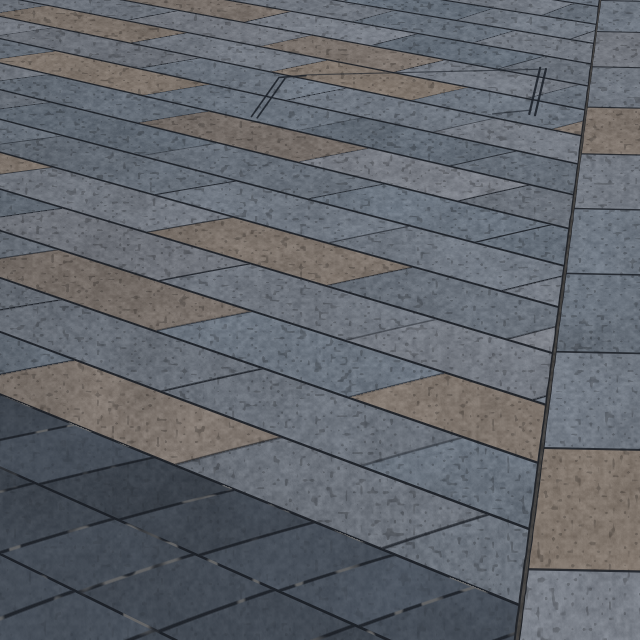
Give the GLSL for this texture, as a Shadertoy shader.

```glsl
// Stone paving seen in perspective: slanted rows of long slabs, a darker field of
// short slabs in the near corner, a seam and a strip of square slabs at the right.
// Rows come from a vanishing point; slabs are cut per row and coloured by hash.

float hash(vec2 p) {
    return fract(sin(dot(p, vec2(127.1, 311.7))) * 43758.5453);
}

float noise(vec2 p) {
    vec2 i = floor(p), f = fract(p);
    f = f * f * (3.0 - 2.0 * f);
    return mix(mix(hash(i), hash(i + vec2(1, 0)), f.x),
               mix(hash(i + vec2(0, 1)), hash(i + vec2(1, 1)), f.x), f.y);
}

float fbm(vec2 p) {
    float sum = 0.0, amp = 0.5;
    for (int i = 0; i < 4; i++) {
        sum += amp * noise(p);
        p = p * 2.03 + 17.0;
        amp *= 0.5;
    }
    return sum;
}

float segment(vec2 p, vec2 a, vec2 b) {
    vec2 pa = p - a, ba = b - a;
    return length(pa - ba * clamp(dot(pa, ba) / dot(ba, ba), 0.0, 1.0));
}

// Smooth coverage of a line of the given half width
float stroke(float d, float halfWidth) {
    float px = 1.0 / iResolution.y;
    return clamp((halfWidth - d) / px + 0.5, 0.0, 1.0);
}

// Distance to the nearest whole number
float toWhole(float v) {
    return abs(fract(v + 0.5) - 0.5);
}

vec3 stoneColor(vec2 id, bool warm) {
    vec3 grey = mix(vec3(0.385, 0.425, 0.47), vec3(0.455, 0.47, 0.5), hash(id + 3.7));
    vec3 tan_ = mix(vec3(0.465, 0.435, 0.415), vec3(0.5, 0.46, 0.425), hash(id + 8.1));
    return (warm ? tan_ : grey) * (0.97 + 0.09 * hash(id + 1.3));
}

void mainImage(out vec4 fragColor, in vec2 fragCoord) {
    vec2 p = fragCoord / iResolution.xy;
    p.y = 1.0 - p.y;                          // depth grows upward, so measure from the top
    float thin = 0.0007 + 0.0012 * p.y;       // joints widen towards the viewer

    // Rows: follow the line from the vanishing point to the left edge
    float edgeY = (p.y + 0.579) * 2.945 / (p.x + 2.945) - 0.579;
    float depth = 17.19 / (edgeY + 0.729) - 12.78;
    float row = floor(depth), across = depth - row;
    float rowGap = 0.94 * pow(edgeY + 0.729, 2.0) / 17.19 * (p.x + 2.945) / 2.945;
    bool dark = row < 0.0;

    // Slabs: oblique cuts along each row
    float slabLength = dark ? 0.125 : max(0.323 - 0.0104 * row, 0.1);
    float slant = dark ? 0.182 : max(0.169 - 0.0078 * row, 0.05);
    float start = 0.026 + (dark ? 0.0625 * mod(row + 1.0, 2.0) : 0.022 * (hash(vec2(row, 5.0)) - 0.5));
    float along = (p.x - slant * (across - 0.5) - start) / slabLength;
    float column = floor(along);
    vec2 id = vec2(row, column);

    // Scattered warm slabs
    bool warm = (column < 1.5 && mod(row + 4.0 * column, 8.0) < 0.5)
             || (mod(column, 2.0) < 0.5 && abs(mod(row, 8.0) - 2.0) < 0.5)
             || (column > 0.5 && abs(row - 4.0 * column - 3.0) < 0.5);
    vec3 color = stoneColor(id, warm);
    if (dark) color = vec3(0.265, 0.295, 0.335) * (0.9 + 0.22 * hash(id));

    float rowJoint = stroke(toWhole(depth) * rowGap, thin * 1.15);
    float cutJoint = stroke(toWhole(along) * slabLength * 0.5, thin * 0.9);
    cutJoint *= dark ? 0.85 : 0.3 + 0.6 * hash(id + floor(along + 0.5));
    float joint = max(rowJoint * 0.92, cutJoint);

    // Strip of square slabs right of the seam
    float seam = p.x - 0.9375 + 0.13 * p.y;
    if (seam > 0.0) {
        float step_ = 12.71 / (p.y - 0.02 * seam + 0.76) - 7.706;
        float index = floor(step_);
        float stepGap = pow(p.y + 0.76, 2.0) / 12.71;
        id = vec2(index, 40.0);
        color = stoneColor(id, mod(index, 5.0) < 0.5);
        joint = 0.85 * stroke(toWhole(step_) * stepGap, thin);
        dark = false;
    }

    // Wear: broad stains, grain and small pits, flattened by the view
    vec2 ground = p * vec2(1.0, 1.7 - 0.5 * p.y);
    float stain = fbm(ground * 13.0 + id * 7.3);
    float grain = fbm(ground * 150.0);
    float pits = smoothstep(0.72, 0.9, noise(ground * 170.0 + 31.0));
    color *= 0.9 + 0.2 * stain;
    color += (grain - 0.47) * (dark ? 0.08 : 0.15);
    color *= 1.0 - pits * (dark ? 0.08 : 0.2);
    color *= 0.96 + 0.06 * smoothstep(0.0, 0.6, p.x);

    // Joints, with pale sand left in some of the dark ones
    float sand = dark ? smoothstep(0.6, 0.8, noise(ground * 45.0)) : 0.0;
    color = mix(color, mix(vec3(0.1, 0.115, 0.14), vec3(0.4, 0.4, 0.4), sand), joint);

    // Sunken cover: doubled side edges, thin top and bottom edges
    float frame = 0.0;
    for (int i = 0; i < 2; i++) {
        vec2 inset = vec2(0.009, 0.002) * float(i);
        frame = max(frame, stroke(segment(p, vec2(0.393, 0.182) + inset, vec2(0.436, 0.121) + inset), 0.0013));
        frame = max(frame, stroke(segment(p, vec2(0.853, 0.108) - inset, vec2(0.836, 0.18) - inset), 0.0017));
    }
    frame = max(frame, stroke(segment(p, vec2(0.436, 0.121), vec2(0.478, 0.118)), 0.0013));
    frame = max(frame, 0.7 * stroke(segment(p, vec2(0.478, 0.117), vec2(0.853, 0.108)), 0.0009));
    frame = max(frame, 0.7 * stroke(segment(p, vec2(0.77, 0.178), vec2(0.83, 0.172)), 0.001));
    color = mix(color, vec3(0.11, 0.13, 0.16), frame * 0.9);

    // Seam: dark ragged edges around a worn filling
    float seamWidth = 0.0018 + 0.0032 * p.y + 0.0012 * (noise(p * 90.0) - 0.5);
    vec3 filling = vec3(0.27, 0.265, 0.26) * (0.75 + 0.5 * grain);
    color = mix(color, vec3(0.13, 0.14, 0.16), stroke(abs(seam), seamWidth));
    color = mix(color, filling, stroke(abs(seam - 0.0006), seamWidth * 0.5));

    fragColor = vec4(clamp(color, 0.0, 1.0), 1.0);
}
```
